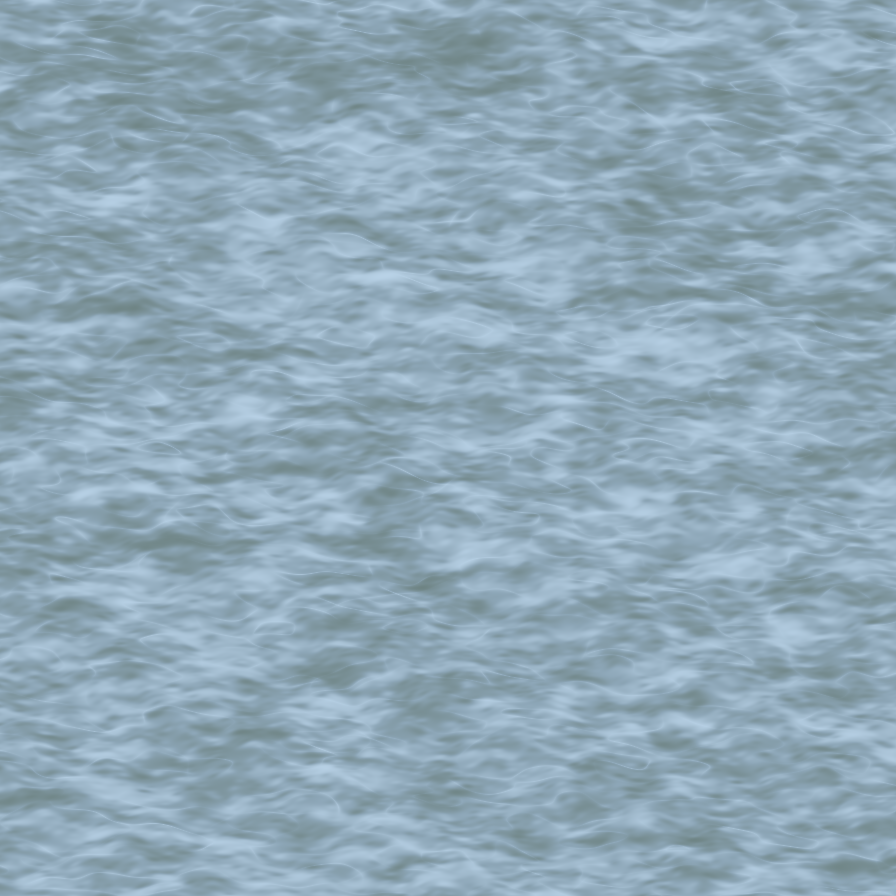
Give the GLSL for this texture, as a Shadertoy shader.

```glsl
#define TROUGH_COLOR vec3(0.455, 0.542, 0.555)
#define WATER_COLOR  vec3(0.550, 0.650, 0.717)
#define CREST_COLOR  vec3(0.700, 0.800, 0.880)
#define SWELL_SCALE  vec2(8.0, 35.0)
#define CHOP_SCALE   vec2(16.0, 68.0)
#define RIPPLE_SCALE vec2(35.0, 125.0)
#define GLINT_SCALE  vec2(62.0, 190.0)
#define CREST_SCALE  vec2(9.5, 37.0)
#define CONTRAST     1.04
#define LEVEL        -0.06

const float SPREAD = 5.0;      // falloff of one splat inside its cell
const float DEVIATION = 0.324; // standard deviation of the summed splats

vec3 hash3(vec2 cell) {
    vec3 q = fract(cell.xyx * vec3(0.1031, 0.1030, 0.0973));
    q += dot(q, q.yxz + 33.33);
    return fract((q.xxy + q.yzz) * q.zyx);
}

// Cellular noise: one soft splat of random sign per cell, unit variance
float splatNoise(vec2 p, float seed) {
    vec2 cell = floor(p);
    float sum = 0.0;
    for (int j = -1; j <= 1; j++) {
        for (int i = -1; i <= 1; i++) {
            vec2 neighbor = cell + vec2(i, j);
            vec3 h = hash3(neighbor + seed);
            vec2 d = neighbor + h.xy - p;
            sum += (2.0 * h.z - 1.0) * exp(-SPREAD * dot(d, d));
        }
    }
    return sum / DEVIATION;
}

// Thin bright lines where the noise changes sign, centered on zero
float crestLines(vec2 p, float seed) {
    return (exp(-3.0 * abs(splatNoise(p, seed))) - 0.28) / 0.27;
}

// Tilts the long axis of a wave layer
vec2 shear(vec2 p, float slope) {
    return vec2(p.x, p.y + slope * p.x);
}

void mainImage(out vec4 fragColor, in vec2 fragCoord) {
    vec2 uv = fragCoord / iResolution.y;

    // Layered sines bend the wave fronts
    uv.y += 0.0040 * sin(20.0 * uv.x + 31.0 * uv.y)
          + 0.0020 * sin(47.0 * uv.x - 62.0 * uv.y + 1.7)
          + 0.0011 * sin(103.0 * uv.x + 90.0 * uv.y + 4.1);

    // Wave layers from broad to fine
    float broad  = splatNoise(uv * vec2(3.0, 9.0), 17.0);
    float swell  = splatNoise(shear(uv, 0.03) * SWELL_SCALE, 53.0);
    float chop   = splatNoise(shear(uv, -0.06) * CHOP_SCALE, 101.0);
    float ripple = splatNoise(shear(uv, 0.08) * RIPPLE_SCALE, 149.0);
    float glint  = splatNoise(shear(uv, -0.10) * GLINT_SCALE, 307.0);

    // Crests fade in and out with the chop that carries them
    float crests = 0.24 * crestLines(shear(uv, -0.08) * CREST_SCALE, 211.0)
                 + 0.34 * crestLines(shear(uv, 0.09) * CREST_SCALE * 2.0, 263.0);
    crests *= clamp(1.0 + 0.35 * chop, 0.3, 1.6);

    float height = 0.20 * broad + 0.40 * swell + 0.52 * chop
                 + 0.52 * ripple + 0.32 * glint + crests;

    // Soft limit keeps the brightest patches from going flat
    height = CONTRAST * height + LEVEL;
    height /= sqrt(1.0 + height * height / 10.0);

    // Greenish troughs, blue-gray slopes, pale sky on the crests
    vec3 color = height < 0.0
        ? mix(WATER_COLOR, TROUGH_COLOR, -height / 2.1)
        : mix(WATER_COLOR, CREST_COLOR, height / 2.5);
    fragColor = vec4(color, 1.0);
}
```
